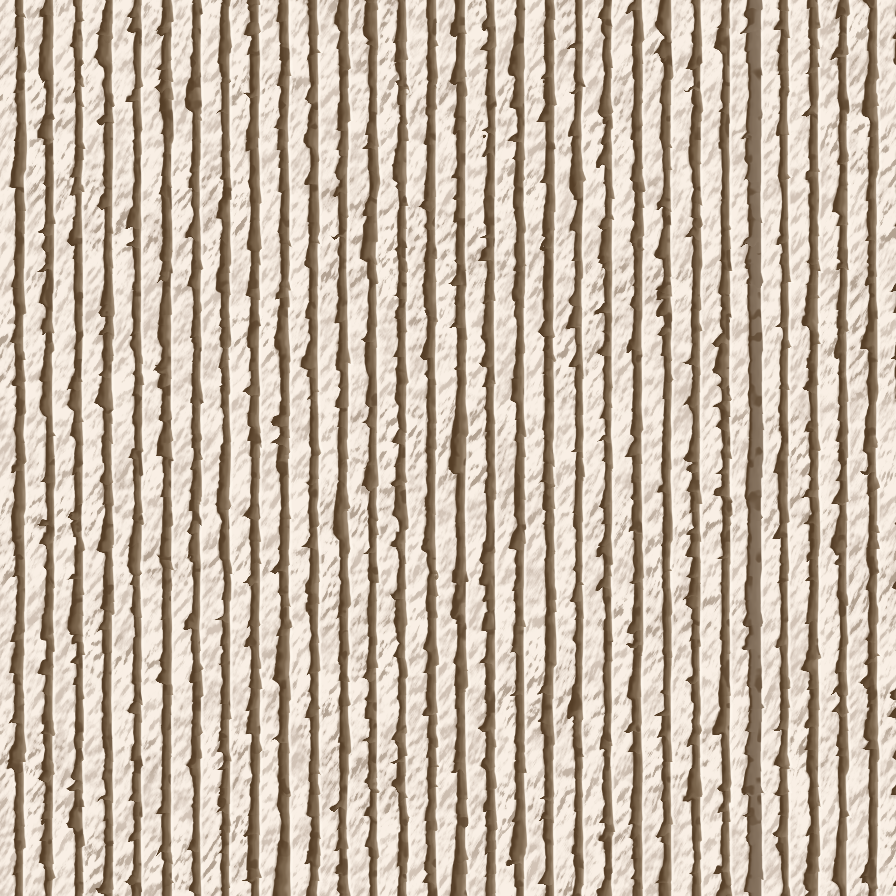
Write a WebGL 1 fragment shader that draws this texture.

```glsl
precision highp float;
// Pale split-face stone cut by narrow vertical grooves, lit from the left.
// Each groove is a signed band with a chipped left lip, a shaded floor and a
// bright right rim; the ridges between are flaky stone from directional noise.

uniform vec2 u_resolution;

// Layout, in canvas units
const float PITCH = 0.03282;          // spacing, about 30.5 grooves across
const float FIRST_GROOVE = 0.0221;    // centre of the first groove
// Groove shape, in units of the pitch
const float HALF_WIDTH = 0.135;
const float WIDE_GROOVE = 25.0;       // one groove is broader and greyer
const float WIDE_EXTRA = 0.07;
const float WOBBLE = 0.07;
const float ROUGHNESS = 0.09;
const float CHIP_SIZE = 0.36;
const float RIM_WIDTH = 0.10;
// Stone surface
const vec2 FLAKE_SCALE = vec2(125.0, 62.0);
const float FLAKE_SLANT = 0.45;
const vec2 LIGHT_STEP = vec2(-0.34, 0.26);

const vec3 STONE_LIGHT = vec3(0.975, 0.938, 0.897);
const vec3 STONE_SHADE = vec3(0.865, 0.812, 0.765);
const vec3 STONE_PIT = vec3(0.64, 0.57, 0.50);
const vec3 RIM_COLOR = vec3(1.0, 0.972, 0.935);
const vec3 GROOVE_DARK = vec3(0.33, 0.24, 0.15);
const vec3 GROOVE_MID = vec3(0.48, 0.395, 0.30);
const vec3 GROOVE_LIGHT = vec3(0.63, 0.55, 0.46);
const vec3 GROOVE_GREY = vec3(0.53, 0.46, 0.39);

float hash(vec2 p) {
  return fract(sin(dot(p, vec2(127.1, 311.7))) * 43758.545);
}

float noise(vec2 p) {
  vec2 i = floor(p), f = fract(p);
  f = f * f * (3.0 - 2.0 * f);
  return mix(mix(hash(i), hash(i + vec2(1.0, 0.0)), f.x),
             mix(hash(i + vec2(0.0, 1.0)), hash(i + 1.0), f.x), f.y);
}

float fbm(vec2 p) {
  float sum = 0.0, amp = 0.53;
  for (int i = 0; i < 4; i++) {
    sum += amp * noise(p);
    p = mat2(1.6, 1.1, -1.1, 1.6) * p + 17.3;
    amp *= 0.5;
  }
  return sum;
}

// Depth of random chips along one lip: blunt below, tapering upward
float chips(float id, float y) {
  float depth = 0.0, rows = 8.0;
  for (int i = 0; i < 3; i++) {
    float seed = float(i) * 7.7 + 3.1;
    float v = y * rows + 5.0 * hash(vec2(id, seed));
    vec2 cell = vec2(id + seed, floor(v));
    float len = mix(0.25, 0.8, hash(cell + 41.0));
    float t = (fract(v) - 0.08) / len;
    float shape = smoothstep(0.0, 0.14, t) * max(1.0 - t, 0.0);
    depth = max(depth, shape * pow(hash(cell), 3.5));
    rows *= 2.3;
  }
  return depth * CHIP_SIZE;
}

vec3 stone(vec2 p) {
  vec2 q = vec2(p.x - p.y * FLAKE_SLANT, p.y + p.x * 0.2) * FLAKE_SCALE;
  float height = fbm(q);
  float slope = height - fbm(q + LIGHT_STEP);
  float tone = 0.62 + 2.6 * slope + 0.7 * (noise(p * vec2(60.0, 28.0)) - 0.5);
  vec3 color = mix(STONE_SHADE, STONE_LIGHT, smoothstep(0.0, 0.95, tone));
  // Sparse pits, gathered in patches
  float patches = smoothstep(0.45, 0.85, noise(p * 19.0 + 8.0));
  float pit = smoothstep(0.04, 0.17, -slope) * (0.25 + 0.75 * patches);
  return mix(color, STONE_PIT, 0.75 * pit);
}

void main() {
  vec2 p = gl_FragCoord.xy / u_resolution;
  float aa = 0.8 / (u_resolution.x * PITCH);

  // Groove index and signed offset from its centre
  float x = (p.x - FIRST_GROOVE) / PITCH;
  float id = floor(x + 0.5);
  float y = p.y + 0.008 * (noise(p * 150.0) - 0.5);
  float d = x - id - WOBBLE * (noise(vec2(id * 9.1, y * 14.0)) - 0.5);
  float wide = 1.0 - step(0.5, abs(id - WIDE_GROOVE));

  // Ragged left lip, cleaner right lip
  float halfWidth = HALF_WIDTH + WIDE_EXTRA * wide + 0.03 * (hash(vec2(id, 5.0)) - 0.5);
  float ragged = noise(vec2(id * 5.3, y * 75.0)) + 0.6 * noise(vec2(id * 3.7, y * 210.0)) - 0.8;
  float left = -halfWidth - ROUGHNESS * ragged - chips(id, y);
  float right = halfWidth + 0.035 * (noise(vec2(id * 6.1, y * 60.0)) - 0.5)
              + 0.35 * chips(id + 60.0, y);
  float groove = smoothstep(-aa, aa, d - left) * smoothstep(-aa, aa, right - d);

  // Ridge with a lit rim and a faintly broken lip before the next groove
  vec3 color = stone(p);
  float rim = 1.0 - smoothstep(RIM_WIDTH * 0.5, RIM_WIDTH + aa, d - right);
  color = mix(color, RIM_COLOR, 0.75 * rim * step(0.0, d));
  float lip = smoothstep(-0.07 - aa, 0.0, d - left) * step(d, 0.0);
  color = mix(color, STONE_PIT, lip * 0.6 * smoothstep(0.4, 0.8, noise(p * 110.0)));

  // Floor shaded from the left lip, with dark knots
  float t = (d - left) / (right - left);
  float grain = noise(p * vec2(260.0, 120.0)) - 0.5;
  vec3 ground = mix(GROOVE_DARK, GROOVE_MID, smoothstep(0.1, 0.6, t + 0.25 * grain));
  ground = mix(ground, GROOVE_LIGHT, smoothstep(0.6, 1.0, t + 0.2 * grain));
  ground = mix(ground, GROOVE_GREY, 0.7 * wide * smoothstep(0.05, 0.3, t));
  float knot = smoothstep(0.72, 0.9, noise(vec2(id * 4.9 + d * 3.0, y * 85.0)));
  ground = mix(ground, GROOVE_DARK, 0.6 * knot);

  gl_FragColor = vec4(mix(color, ground, groove), 1.0);
}
```
